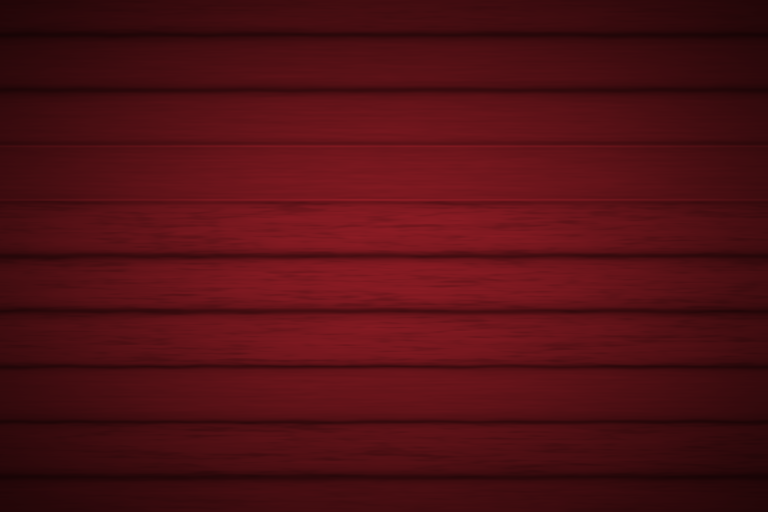
A WebGL 1 fragment shader for this texture:

```glsl
precision highp float;
// Dark red painted boards lying flat, nine to the height, lit from the centre.
// The board that wraps from top to bottom is a little wider than the rest.
// Soft joints divide them; stretched wrapping gradient noise draws the grain.

uniform vec2 u_resolution;

#define BOARDS 9.0
#define BOARD_HEIGHT 0.108
#define PAINT vec3(0.50, 0.098, 0.128)
#define SHADE vec3(0.02, 0.000, 0.000)
#define BRIGHTNESS 1.01
#define EDGE_LIGHT 0.48
#define JOINT_WIDTH 0.050
#define SHADOW_WIDTH 0.14
#define LIP_WIDTH 0.020
#define FINE_GRAIN 0.070
#define WORN_GRAIN 0.17

const float PI = 3.14159265;

float hash(vec2 p) {
    vec3 q = fract(vec3(p.xyx) * 0.1031);
    q += dot(q, q.yzx + 33.33);
    return fract((q.x + q.y) * q.z);
}

// Dot product of a lattice point's random direction with the offset from it
float slope(vec2 cell, vec2 offset, vec2 period) {
    float angle = 2.0 * PI * hash(mod(cell, period) + 7.0);
    return dot(vec2(cos(angle), sin(angle)), offset);
}

// Gradient noise over the canvas, with a whole number of cells each way
float noise(vec2 uv, vec2 cells) {
    vec2 p = uv * cells;
    vec2 i = floor(p);
    vec2 f = p - i;
    vec2 w = f * f * f * (f * (f * 6.0 - 15.0) + 10.0);
    vec2 r = vec2(1.0, 0.0);
    float low = mix(slope(i, f, cells), slope(i + r.xy, f - r.xy, cells), w.x);
    float high = mix(slope(i + r.yx, f - r.yx, cells),
                     slope(i + r.xx, f - r.xx, cells), w.x);
    return mix(low, high, w.y);
}

float bell(float d, float width) {
    return exp(-d * d / (width * width));
}

// Centre light that levels out at the borders so that it wraps
float glow(float x) {
    return mix(EDGE_LIGHT, 1.0, pow(max(sin(PI * x), 0.0), 1.15));
}

// One where the joint borders the board that starts at the given index
float borders(float joint, float board) {
    return 1.0 - step(0.6, abs(joint - board - 0.5));
}

void main() {
    vec2 uv = gl_FragCoord.xy / u_resolution;
    float pixel = 1.0 / (BOARD_HEIGHT * u_resolution.y);

    // Board and nearest joint; the middle joint lies at half the height
    float v = (uv.y - 0.5) / BOARD_HEIGHT + 0.5 * (BOARDS + 1.0);
    float board = mod(floor(v), BOARDS);
    float joint = clamp(floor(v + 0.5), 1.0, BOARDS);
    float fromJoint = v - joint;

    // Worn boards: three in the middle and one low down, the wrapped one partly
    float worn = 0.12;
    if (abs(board - 4.0) < 1.5 || board == 1.0) worn = 1.0;
    if (board == 0.0) worn = 0.5;

    // Grain: fine long fibres, then thin dark streaks gathered by broad stains
    float fibre = noise(uv, vec2(7.0, 171.0)) + 0.6 * noise(uv, vec2(31.0, 211.0));
    float streak = 0.6 * noise(uv, vec2(9.0, 103.0))
                 + 0.8 * noise(uv, vec2(17.0, 157.0))
                 + 0.6 * noise(uv, vec2(41.0, 199.0));
    float stain = noise(uv, vec2(6.0, 40.0));
    float dash = smoothstep(-0.15, 0.85, streak + 0.5 * stain);
    float tone = 1.0 + FINE_GRAIN * fibre;
    tone += worn * (0.04 - 0.06 * stain - WORN_GRAIN * dash);
    tone *= 0.98 + 0.05 * hash(vec2(board, 3.0));

    // Joints: ragged dark lines in wide shadows, fainter around the raised board
    // and thinner around the smooth low one
    float raised = borders(joint, 6.0);
    float thin = borders(joint, 2.0);
    float inside = fromJoint * sign(6.5 - joint);
    float ragged = fromJoint + 0.025 * noise(uv, vec2(17.0, 27.0));
    float depth = mix(0.30 + 0.12 * hash(vec2(joint, 11.0)), 0.18, raised);
    float width = max(JOINT_WIDTH * (1.0 - 0.25 * thin), pixel);
    float line = bell(mix(ragged, inside + 0.035, raised), width);
    float shadow = bell(fromJoint, SHADOW_WIDTH);
    float shade = 0.22 - 0.15 * raised - 0.07 * thin;
    tone *= (1.0 - depth * line) * (1.0 - shade * shadow);

    // Thin lit lip just inside the raised board, at both of its edges
    float lip = raised * bell(inside - 0.015, max(LIP_WIDTH, 0.7 * pixel));
    tone += 0.26 * lip;

    tone *= BRIGHTNESS * glow(uv.x) * glow(uv.y);
    gl_FragColor = vec4(mix(SHADE, PAINT, tone), 1.0);
}
```
